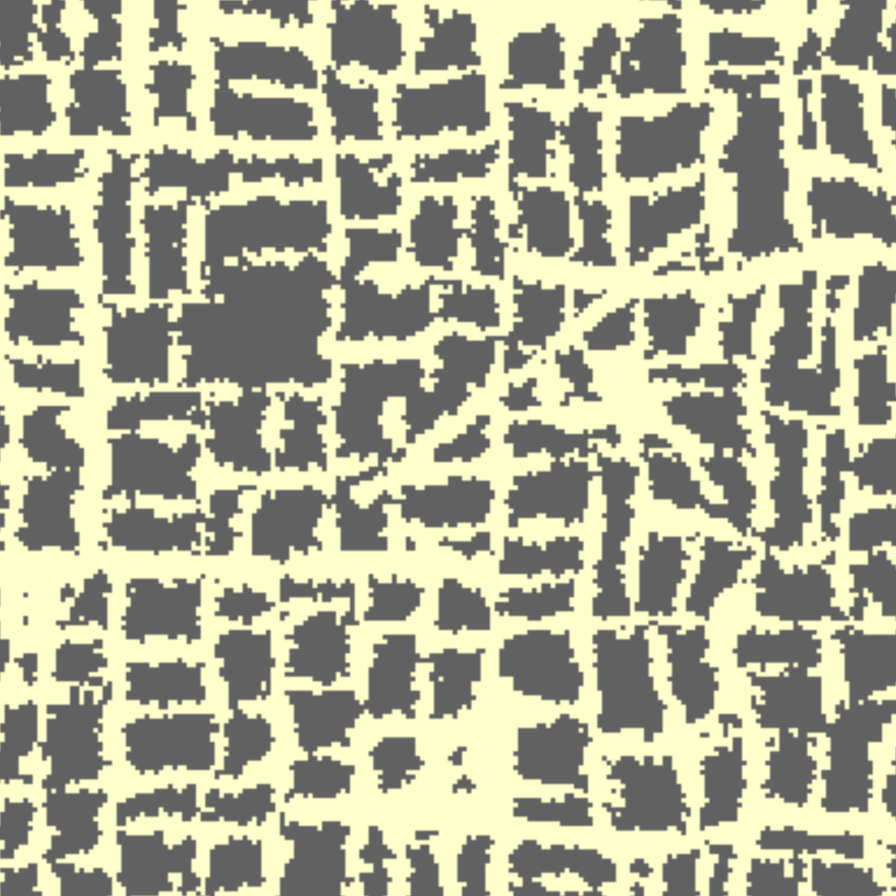
This pattern is drawn by a Shadertoy shader. Its source:

```glsl
// Ragged grey city blocks separated by a cream network of irregular streets.

const vec3 BLOCK_GREY = vec3(0.38);
const vec3 STREET_CREAM = vec3(1.0, 1.0, 0.8);
const float CELLS = 192.0;        // raster cells across the canvas
const float MAX_BLOCK_AREA = 0.0105;
const int MAX_SPLITS = 14;

float hash(vec2 p) {
    vec3 q = fract(p.xyx * 0.1031);
    q += dot(q, q.yzx + 33.33);
    return fract((q.x + q.y) * q.z);
}

vec2 gradient(vec2 corner) {
    float angle = 6.2832 * hash(corner);
    return vec2(cos(angle), sin(angle));
}

float gradientNoise(vec2 p) {
    vec2 i = floor(p), f = p - i;
    vec2 u = f * f * f * (f * (f * 6.0 - 15.0) + 10.0);
    vec2 e = vec2(1.0, 0.0);
    float bottom = mix(dot(gradient(i), f), dot(gradient(i + e.xy), f - e.xy), u.x);
    float top = mix(dot(gradient(i + e.yx), f - e.yx), dot(gradient(i + e.xx), f - e.xx), u.x);
    return mix(bottom, top, u.y);
}

// Bends the street grid, gently on the left and strongly on the right.
vec2 bend(vec2 p) {
    float amount = mix(0.012, 0.065, smoothstep(0.4, 0.9, p.x));
    vec2 shift = vec2(gradientNoise(p * 5.0 + 17.0), gradientNoise(p * 5.0 + 61.0));
    return p + amount * shift;
}

float segmentDistance(vec2 p, vec2 a, vec2 b) {
    vec2 ab = b - a;
    float t = clamp(dot(p - a, ab) / dot(ab, ab), 0.0, 1.0);
    return length(p - a - ab * t);
}

// Half width of one street: early cuts are avenues, some late cuts vanish.
float streetHalfWidth(float id, int level) {
    if (level > 4 && hash(vec2(id, 7.3)) < 0.1) return -1.0;
    float avenue = level < 4 ? 0.005 : 0.0;
    return avenue + mix(0.006, 0.0125, hash(vec2(id, 23.7)));
}

// Recursive random splitting; returns the depth inside a block.
float blockDepth(vec2 p) {
    vec2 low = vec2(-0.15), high = vec2(1.15);
    float id = 1.0, depth = 1.0;
    for (int level = 0; level < MAX_SPLITS; level++) {
        vec2 size = high - low;
        if (size.x * size.y < MAX_BLOCK_AREA) break;
        bool splitX = size.x * mix(0.7, 1.45, hash(vec2(id, 41.1))) > size.y;
        vec2 cut = mix(low, high, mix(0.34, 0.66, hash(vec2(id, 59.9))));
        float side = splitX ? p.x - cut.x : p.y - cut.y;
        depth = min(depth, abs(side) - streetHalfWidth(id, level));
        vec2 axis = splitX ? vec2(1.0, 0.0) : vec2(0.0, 1.0);
        if (side > 0.0) low = mix(low, cut, axis);
        else high = mix(high, cut, axis);
        id = 2.0 * id + step(0.0, side);
    }
    return depth;
}

// One raster cell: 1 inside a block, 0 on a street.
float blockCell(vec2 cell) {
    vec2 p = (cell + 0.5) / CELLS;
    float depth = blockDepth(bend(p));

    // Diagonal avenues
    vec2 wavy = p + 0.02 * gradientNoise(p * 7.0 + 5.0);
    float diagonal = min(segmentDistance(wavy, vec2(0.40, 0.44), vec2(0.82, 0.78)),
                         segmentDistance(wavy, vec2(0.64, 0.64), vec2(0.80, 0.45)));
    depth = min(depth, diagonal - 0.011);

    // Open squares, bites and ragged borders
    depth -= 0.06 * max(gradientNoise(p * 4.5 + 31.0) - 0.25, 0.0);
    depth -= 0.09 * max(gradientNoise(p * 18.0 + 83.0) - 0.33, 0.0);
    depth += 0.015 * gradientNoise(p * 24.0 + 11.0);
    depth += 0.014 * gradientNoise(p * 78.0 + 47.0);
    depth += 0.003 * (hash(cell + 300.0) - 0.5);
    return step(0.0, depth);
}

// Blends neighbouring cells so that the stepped borders stay smooth.
float blockMask(vec2 p) {
    vec2 grid = p * CELLS - 0.5;
    vec2 cell = floor(grid);
    vec2 blend = smoothstep(0.12, 0.88, grid - cell);
    vec2 e = vec2(1.0, 0.0);
    float bottom = mix(blockCell(cell), blockCell(cell + e.xy), blend.x);
    float top = mix(blockCell(cell + e.yx), blockCell(cell + e.xx), blend.x);
    return mix(bottom, top, blend.y);
}

void mainImage(out vec4 fragColor, in vec2 fragCoord) {
    vec2 p = fragCoord / iResolution.y;
    fragColor = vec4(mix(STREET_CREAM, BLOCK_GREY, blockMask(p)), 1.0);
}
```
